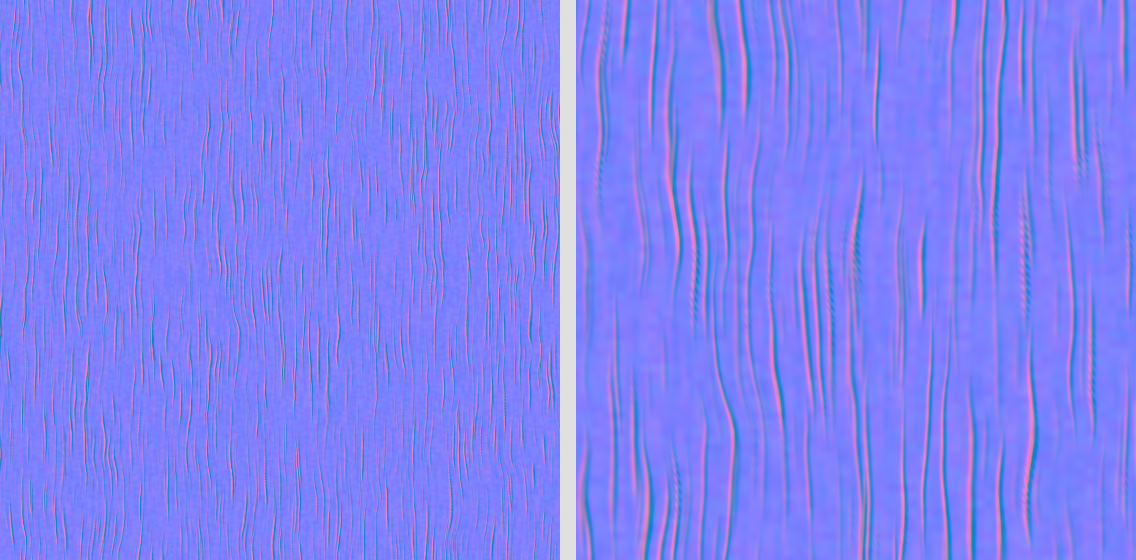
Left, the full canvas; right, a detail of the centre.
Reproduce this texture map procedurally as a three.js fragment shader.

```glsl
// Tangent-space normal map of weathered wood: thin upright grooves on fine grain.
// Jittered cells in several layers each hold one tapered groove, whose left wall
// tilts to +x (pink) and right wall to -x (teal); noise bends and clusters them.
#define LAYERS 5
#define GROOVE_WIDTH 0.00175
#define WALL_TILT 0.35
#define DEPTH_SHADE 0.235
#define WARP_AMOUNT 0.013
#define SPARSE 0.18
#define DENSE 0.80
#define GRAIN_TILT 0.135
#define CHATTER_FREQ 1150.0

varying vec2 vUv;

vec3 hash3(vec2 p) {
  vec3 q = fract(vec3(p.xyx) * vec3(0.1031, 0.1030, 0.0973));
  q += dot(q, q.yxz + 33.33);
  return fract((q.xxy + q.yzz) * q.zyx);
}

float noise(vec2 p) {
  vec2 i = floor(p);
  vec2 f = fract(p);
  f = f * f * (3.0 - 2.0 * f);
  float low = mix(hash3(i).x, hash3(i + vec2(1.0, 0.0)).x, f.x);
  float high = mix(hash3(i + vec2(0.0, 1.0)).x, hash3(i + 1.0).x, f.x);
  return mix(low, high, f.y);
}

// One layer of grooves: x is the signed wall tilt, y is the depth.
vec2 grooveLayer(vec2 p, vec2 cells, float seed, float strength) {
  float column = floor(p.x * cells.x);
  float shift = hash3(vec2(column + 7.0, seed)).y;
  float along = p.y * cells.y + shift;
  float row = floor(along);
  vec3 rnd = hash3(vec2(column + seed * 17.0, row + seed * 31.0 + 5.0));
  vec3 shape = hash3(vec2(row + seed * 13.0 + 41.0, column + seed * 7.0));

  // Cells in crowded areas are more likely to hold a groove
  vec2 middle = vec2(column + 0.5, row + 0.5 - shift) / cells;
  float crowd = smoothstep(0.2, 0.8, noise(middle * vec2(18.0, 6.0) + 60.0));
  float present = step(rnd.x, mix(SPARSE, DENSE, crowd));

  // Centre line, with a slow bend and a small wobble of its own
  float lane = column * 3.7 + row + seed;
  float bend = (noise(vec2(p.y * 17.0, lane)) - 0.5) * 0.22;
  bend += (noise(vec2(p.y * 52.0, lane + 90.0)) - 0.5) * 0.06;
  float centre = mix(0.36, 0.64, rnd.y) + bend;
  float d = (fract(p.x * cells.x) - centre) / cells.x;

  // Ends taper to points
  float span = mix(0.5, 1.0, rnd.z);
  float t = fract(along) / span;
  float taper = smoothstep(0.0, 0.3, t) * (1.0 - smoothstep(0.6, 1.0, t));

  // A few stretches break into short uneven dashes
  float rough = smoothstep(0.7, 0.85, noise(p * vec2(34.0, 17.0) + seed * 9.0));
  float skip = 4.0 * noise(vec2(p.y * 90.0, lane));
  float dashes = 0.5 + 0.5 * sin(p.y * CHATTER_FREQ + d * 1200.0 + skip);
  float amount = present * taper * strength * mix(0.25, 1.2, shape.x);
  amount *= mix(1.0, dashes, rough * 0.7);

  float u = d / (GROOVE_WIDTH * mix(0.75, 1.1, shape.y) * mix(0.65, 1.0, taper));
  float bell = exp(-u * u);
  return amount * bell * vec2(-2.33 * u, 1.0);
}

void main() {
  // Shared sideways drift, so neighbouring grooves swerve together
  float drift = noise(vUv * vec2(11.0, 10.0)) - 0.5;
  drift += 0.4 * (noise(vUv * vec2(21.0, 27.0) + 30.0) - 0.5);
  vec2 p = vUv + vec2(drift * WARP_AMOUNT, 0.0);

  // Main grooves from long and wide-set to short and close, then hairlines
  vec2 groove = vec2(0.0);
  for (int i = 0; i < LAYERS; i++) {
    float k = float(i);
    vec2 cells = vec2(35.0 + 8.3 * k, 2.9 + 1.2 * k);
    groove += grooveLayer(p + vec2(0.013, 0.17) * k, cells, k + 1.0, 1.0);
  }
  groove += grooveLayer(p, vec2(108.0, 13.0), 9.0, 0.35);
  groove = clamp(groove, vec2(-1.05, 0.0), vec2(1.05, 1.2));

  // Shallow fibre streaks and a fine tooth
  float fibre = noise(p * vec2(250.0, 32.0)) - 0.5;
  float tooth = noise(vUv * vec2(230.0, 150.0) + 11.0) - 0.5;
  float lift = noise(vUv * vec2(150.0, 210.0) + 83.0) - 0.5;
  vec2 grain = GRAIN_TILT * vec2(0.8 * fibre + 0.5 * tooth, 0.4 * lift);

  vec3 normalColor = vec3(0.496, 0.502, 0.997);
  normalColor.xy += grain + vec2(WALL_TILT * groove.x, 0.008 * groove.y);
  normalColor.z -= DEPTH_SHADE * groove.y + 2.0 * dot(grain, grain);
  gl_FragColor = vec4(clamp(normalColor, 0.0, 1.0), 1.0);
}
```
